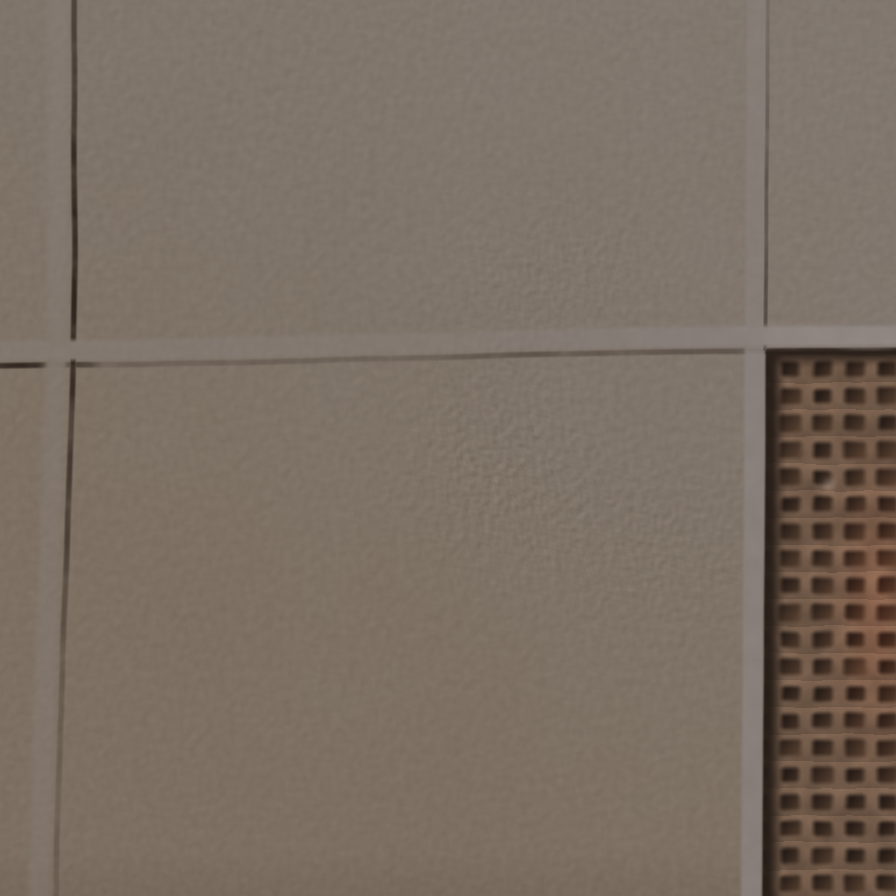
Write a three.js fragment shader that draws this texture.

```glsl
#define TILE_WARM vec3(0.488, 0.438, 0.384)
#define TILE_COOL vec3(0.505, 0.467, 0.432)
#define GROUT vec3(0.535, 0.500, 0.485)
#define CRACK vec3(0.17, 0.13, 0.105)
#define MESH_BAR vec3(0.47, 0.375, 0.305)
#define MESH_HOLE vec3(0.15, 0.11, 0.09)
#define MESH_FLOOR vec3(0.33, 0.245, 0.185)
#define MESH_PITCH vec2(0.0362, 0.0302)
#define GROUT_WIDTH 0.023
#define CRACK_WIDTH 0.0038
#define GRAIN_SCALE 125.0
#define GRAIN_DEPTH 0.026

varying vec2 vUv;

vec2 hash2(vec2 p) {
  p = vec2(dot(p, vec2(127.1, 311.7)), dot(p, vec2(269.5, 183.3)));
  return fract(sin(p) * 43758.5) * 2.0 - 1.0;
}

float gradientNoise(vec2 p) {
  vec2 i = floor(p), f = fract(p);
  vec2 u = f * f * f * (f * (f * 6.0 - 15.0) + 10.0);
  vec2 e = vec2(0.0, 1.0);
  float low = mix(dot(hash2(i), f), dot(hash2(i + e.yx), f - e.yx), u.x);
  float high = mix(dot(hash2(i + e), f - e), dot(hash2(i + 1.0), f - 1.0), u.x);
  return mix(low, high, u.y);
}

float fbm(vec2 p) {
  float sum = 0.0, amp = 0.6;
  for (int i = 0; i < 3; i++) {
    sum += amp * gradientNoise(p);
    p = p * 2.03 + 17.3;
    amp *= 0.5;
  }
  return sum;
}

// Soft strip from a to b
float strip(float x, float a, float b, float soft) {
  return smoothstep(a - soft, a + soft, x) * (1.0 - smoothstep(b - soft, b + soft, x));
}

float line(float d, float width) {
  return 1.0 - smoothstep(width * 0.3, width * 1.3, abs(d));
}

float blob(vec2 p, vec2 centre, vec2 size) {
  vec2 q = (p - centre) / size;
  return exp(-dot(q, q));
}

vec3 tileColor(vec2 uv) {
  float cool = smoothstep(0.15, 1.0, uv.y * 0.65 + uv.x * 0.4);
  vec3 col = mix(TILE_WARM, TILE_COOL, clamp(cool + 0.3 * fbm(uv * 7.0), 0.0, 1.0));

  // Grain lit from the upper left, rougher in worn patches
  float rough = blob(uv, vec2(0.56, 0.48), vec2(0.10, 0.10))
              + 0.7 * blob(uv, vec2(0.72, 0.39), vec2(0.12, 0.09))
              + 0.6 * blob(uv, vec2(0.62, 0.69), vec2(0.11, 0.07));
  vec2 g = uv * GRAIN_SCALE;
  float relief = fbm(g + vec2(0.25, -0.25)) - fbm(g - vec2(0.25, -0.25));
  col += relief * GRAIN_DEPTH * (0.7 + 1.9 * rough);
  col += 0.022 * gradientNoise(uv * 95.0 + 31.0);
  return col - 0.02 * smoothstep(0.06, 0.0, uv.y);
}

vec3 meshColor(vec2 uv, vec2 corner) {
  vec2 warp = 0.003 * vec2(gradientNoise(uv * 24.0), gradientNoise(uv * 24.0 + 9.0));
  vec2 p = (uv + warp - vec2(0.864, 0.573)) / MESH_PITCH;
  vec2 cell = floor(p), c = fract(p) - 0.5;
  float vary = hash2(cell).x;

  // Rounded openings, darkest at their upper left
  vec2 q = abs(c) - vec2(0.17, 0.15) - 0.03 * vary;
  float d = length(max(q, 0.0)) + min(max(q.x, q.y), 0.0) - 0.15;
  float hole = 1.0 - smoothstep(-0.14, 0.12, d);
  float lit = clamp(0.4 + c.x * 1.1 - c.y * 0.7 + 0.25 * vary, 0.0, 1.0);
  vec3 bar = MESH_BAR * (0.95 + 0.16 * c.y + 0.3 * fbm(uv * 30.0));
  vec3 col = mix(bar, mix(MESH_HOLE, MESH_FLOOR, lit), hole);

  // Rust tint, glint and shadow along the frame
  col += vec3(0.07, 0.015, 0.0) * blob(uv, vec2(0.98, 0.32), vec2(0.04, 0.12));
  col += 0.16 * blob(uv, vec2(0.925, 0.460), vec2(0.007));
  float shade = smoothstep(0.006, 0.026, uv.x - corner.x) * smoothstep(0.0, 0.022, corner.y - uv.y);
  return mix(CRACK * 0.75, col, 0.12 + 0.88 * shade);
}

void main() {
  vec2 uv = vUv;
  float wobble = 0.0015 * gradientNoise(uv * 9.0);

  // Slightly leaning seams between tiles
  float leftX = mix(0.062, 0.083, smoothstep(-0.1, 0.75, uv.y)) + wobble;
  float rightX = mix(0.850, 0.857, uv.y) + wobble * 0.5;
  float seamY = mix(0.592, 0.609, smoothstep(0.0, 0.9, uv.x)) + wobble;
  float above = smoothstep(-0.002, 0.002, uv.y - seamY);
  float beyond = smoothstep(-0.002, 0.002, uv.x - rightX);

  vec3 col = tileColor(uv);
  col = mix(col, meshColor(uv, vec2(rightX, seamY)), beyond * (1.0 - above));

  // Raised grout beside each seam
  float groutL = strip(uv.x - leftX, -0.007 - GROUT_WIDTH, -0.007, 0.006);
  float groutR = strip(uv.x - rightX, -GROUT_WIDTH, 0.0, 0.003);
  float groutH = strip(uv.y - seamY, 0.005, 0.005 + GROUT_WIDTH, 0.004);
  float across = groutH * mix(0.45, 1.0, smoothstep(0.5, 0.95, uv.x));
  float grout = max(max(groutL * 0.35, groutR * mix(0.95, 0.6, above)), across);
  vec3 groutCol = GROUT + 0.025 * smoothstep(0.82, 0.9, uv.x) * groutH;
  col = mix(col, groutCol + 0.03 * fbm(uv * 40.0), grout);

  // Cracks, broken up and fading along their length
  float broken = clamp(0.9 + 0.9 * fbm(uv * 22.0), 0.0, 1.0);
  float fadeL = mix(mix(0.25, 0.85, smoothstep(0.15, 0.58, uv.y)),
                    mix(0.95, 0.6, smoothstep(0.75, 1.0, uv.y)), above);
  float crackL = line(uv.x - leftX, CRACK_WIDTH) * fadeL * (1.0 - groutH);
  float crackR = line(uv.x - rightX, CRACK_WIDTH * 0.7) * above * (1.0 - groutH)
               * mix(0.55, 0.2, smoothstep(0.65, 1.0, uv.y));
  float fadeH = 0.22 + 0.68 * (1.0 - smoothstep(0.04, 0.055, uv.x))
              + 0.45 * strip(uv.x, 0.078, 0.108, 0.01)
              + 0.16 * smoothstep(0.45, 0.6, uv.x) + 0.5 * beyond;
  float crackH = line(uv.y - seamY, CRACK_WIDTH) * fadeH * (1.0 - groutR * 0.8);
  crackH *= 1.0 - 0.8 * strip(uv.x, 0.052, 0.073, 0.004);
  col = mix(col, CRACK, clamp(max(max(crackL, crackR), crackH) * broken, 0.0, 1.0));

  gl_FragColor = vec4(clamp(col, 0.0, 1.0), 1.0);
}
```
